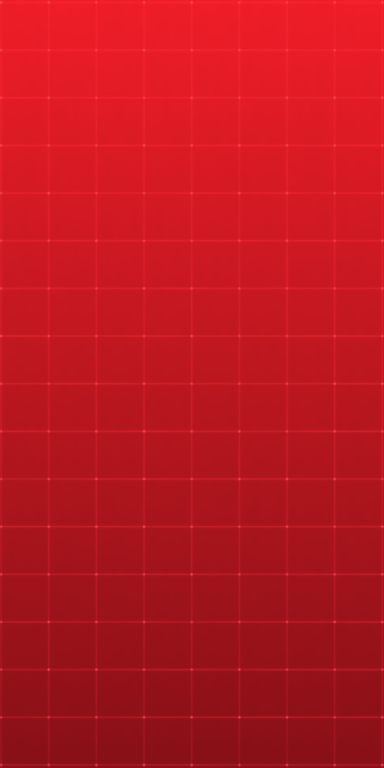
This background is drawn by a WebGL 1 fragment shader. Its source:

```glsl
precision highp float;
// Red vertical gradient under a fine, softly glowing grid with a dot at each crossing.
// The square cells are centred on the canvas and sized in canvas widths;
// hash and noise vary the line strength and give the ground a faint brushed wear.
uniform vec2 u_resolution;

const vec3 TOP_RED = vec3(0.935, 0.115, 0.155);
const vec3 BOTTOM_RED = vec3(0.530, 0.062, 0.088);
const vec3 LINE_RED = vec3(1.00, 0.17, 0.23);
const vec3 DOT_PINK = vec3(1.00, 0.34, 0.40);
const float CELL = 0.1241;           // 8 cells across, 16 down
const vec2 GRID_CENTRE = vec2(-0.0008, 0.0008);
const float LINE_HALF_WIDTH = 0.0017;
const float GLOW_WIDTH = 0.0050;
const float DOT_RADIUS = 0.0032;
const float LINE_STRENGTH = 0.34;
const float GLOW_STRENGTH = 0.09;
const float DOT_STRENGTH = 0.55;
const float WEAR = 0.014;

float hash(vec2 p) {
  p = fract(p * vec2(0.1031, 0.1137));
  p += dot(p, p.yx + 33.33);
  return fract((p.x + p.y) * p.x * 17.0);
}

float noise(vec2 p) {
  vec2 i = floor(p);
  vec2 f = fract(p);
  f = f * f * (3.0 - 2.0 * f);
  float low = mix(hash(i), hash(i + vec2(1.0, 0.0)), f.x);
  float high = mix(hash(i + vec2(0.0, 1.0)), hash(i + vec2(1.0, 1.0)), f.x);
  return mix(low, high, f.y);
}

// Crisp core plus a soft halo, for a distance from the line axis
float lineLight(float d, float pixel) {
  float core = 1.0 - smoothstep(LINE_HALF_WIDTH - pixel, LINE_HALF_WIDTH + pixel, d);
  float halo = exp(-d * d / (GLOW_WIDTH * GLOW_WIDTH));
  return LINE_STRENGTH * core + GLOW_STRENGTH * halo;
}

void main() {
  float pixel = 1.0 / u_resolution.x;
  float height = gl_FragCoord.y / u_resolution.y;
  vec2 p = (gl_FragCoord.xy - 0.5 * u_resolution) * pixel - GRID_CENTRE;

  // Ground with faint vertical brushing
  vec3 color = mix(BOTTOM_RED, TOP_RED, height);
  float brushing = noise(p * vec2(60.0, 14.0) + 50.0) - 0.5;
  color *= 1.0 + WEAR * brushing;

  // Nearest grid line on each axis
  vec2 crossing = floor(p / CELL + 0.5);
  vec2 offset = p - crossing * CELL;
  vec2 d = abs(offset);

  // Lines: verticals fade toward the bottom, strength drifts along each line
  float vertical = lineLight(d.x, pixel) * mix(0.45, 0.90, height);
  float horizontal = lineLight(d.y, pixel) * mix(0.75, 1.10, height);
  vertical *= 0.8 + 0.4 * noise(vec2(crossing.x * 7.0 + 80.0, p.y * 9.0 + 40.0));
  horizontal *= 0.8 + 0.4 * noise(vec2(p.x * 9.0 + 40.0, crossing.y * 7.0 + 120.0));
  color = mix(color, LINE_RED, 1.0 - (1.0 - vertical) * (1.0 - horizontal));

  // Dots at the crossings, each slightly different
  float dotMask = 1.0 - smoothstep(DOT_RADIUS - pixel, DOT_RADIUS + pixel, length(offset));
  float dotLight = DOT_STRENGTH * (0.7 + 0.4 * hash(crossing + 30.0));
  color = mix(color, DOT_PINK, dotMask * dotLight);

  gl_FragColor = vec4(color, 1.0);
}
```
